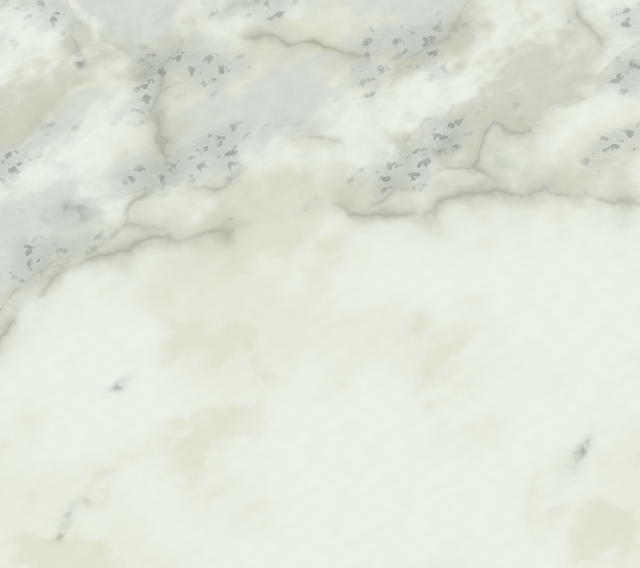
Write a WebGL 2 fragment shader that draws this texture.

```glsl
#version 300 es
precision highp float;
// Pale polished marble: a calm milky field below a wavy seam, and above it
// cloudy patches parted by thin slanting veins. Layered sines make the clouds
// and bend the plane; cellular noise makes the patches, veins and dark spots.

#define WHITE vec3(0.922, 0.943, 0.905)
#define CREAM vec3(0.880, 0.895, 0.830)
#define GRAY vec3(0.825, 0.850, 0.825)
#define OLIVE vec3(0.755, 0.770, 0.695)
#define DARK vec3(0.480, 0.505, 0.480)
#define VEIN_ANGLE 0.50
#define PATCH_SCALE 4.8
#define VEIN_SHARPNESS 30.0
#define SPOT_SCALE 5.0
#define WARP 0.055
#define GRAIN 0.010

uniform vec2 u_resolution;
out vec4 fragColor;

vec2 hash2(vec2 p) {
  vec3 q = fract(p.xyx * vec3(0.1031, 0.1030, 0.0973));
  q += dot(q, q.yzx + 33.33);
  return fract((q.xx + q.yz) * q.zy);
}

// Layered sines, each turned and bent by the sum so far; about -0.7 to 0.7
float clouds(vec2 p) {
  float sum = 0.0, amp = 0.5;
  for (int i = 0; i < 7; i++) {
    p = mat2(1.36, 1.02, -1.02, 1.36) * p + 1.3;
    sum += amp * sin(p.x + 1.3 * sin(0.8 * p.y) + 2.0 * sum) * cos(p.y - sum);
    amp *= 0.58;
  }
  return sum;
}

// Cellular patches: x = gap to the border, y = random tone of the patch
vec2 patches(vec2 p) {
  vec2 cell = floor(p);
  float nearest = 9.0, second = 9.0, tone = 0.0;
  for (int j = -1; j <= 1; j++)
    for (int i = -1; i <= 1; i++) {
      vec2 id = cell + vec2(i, j);
      float d = length(id + hash2(id + 17.0) - p);
      if (d < nearest) {
        second = nearest;
        nearest = d;
        tone = hash2(id + 71.0).x;
      } else second = min(second, d);
    }
  return vec2(second - nearest, tone);
}

// Sparse soft spots, longer along the veins
float spots(vec2 p) {
  vec2 cell = floor(p);
  float sum = 0.0;
  for (int j = -1; j <= 1; j++)
    for (int i = -1; i <= 1; i++) {
      vec2 id = cell + vec2(i, j);
      vec2 kind = hash2(id + 43.0);
      vec2 d = (id + hash2(id + 5.0) - p) * vec2(0.7, 1.3);
      float radius = mix(0.05, 0.13, kind.y);
      sum += smoothstep(0.6, 0.95, kind.x) * exp(-dot(d, d) / (radius * radius));
    }
  return sum;
}

void main() {
  vec2 p = gl_FragCoord.xy / u_resolution.y;
  vec2 bent = p + WARP * vec2(clouds(p * 6.0), clouds(p * 6.0 + 9.0));

  // Axes along and across the veins
  float c = cos(VEIN_ANGLE), s = sin(VEIN_ANGLE);
  mat2 turn = mat2(c, -s, s, c);
  vec2 along = turn * p;
  vec2 bentAlong = turn * bent;

  // The seam climbs from the left, then levels out
  float above = bent.y - (0.41 + 0.25 * (1.0 - exp(-3.2 * max(p.x, 0.0))));
  float upper = smoothstep(-0.03, 0.06, above);

  // Shared cloud fields
  float broad = clouds(along * vec2(3.0, 5.5) + 2.0);
  float middle = clouds(along * vec2(7.0, 11.0) + 6.0);
  float fine = clouds(along * vec2(34.0, 48.0));
  float speckle = clouds(along * vec2(60.0, 85.0) + 11.0);

  // Cream haze, fainter below the seam and gathered close under it
  vec3 color = WHITE;
  float haze = smoothstep(-0.2, 0.4, broad + 0.4 * middle + 0.12 * fine);
  float nearSeam = smoothstep(-0.3, 0.0, above);
  color = mix(color, CREAM, haze * mix(0.4, 0.95, nearSeam));
  float streak = smoothstep(0.1, 0.5, middle + 0.25 * fine) * smoothstep(-0.15, 0.25, broad);
  color = mix(color, CREAM * vec3(0.98, 0.98, 0.96), 0.7 * streak);

  // Patches above the seam, some gray and some olive
  vec2 region = patches(bentAlong * vec2(0.62, 1.0) * PATCH_SCALE + 3.0);
  float inside = smoothstep(0.0, 0.10, region.x) * upper;
  float mottled = smoothstep(-0.45, 0.3, middle + 0.35 * fine);
  color = mix(color, GRAY, 0.8 * inside * mottled * smoothstep(0.5, 0.7, region.y));
  color = mix(color, OLIVE, 0.65 * inside * mottled * (1.0 - smoothstep(0.25, 0.42, region.y)));

  // Veins: a soft shade and a thin, rough, broken line
  float broken = smoothstep(-0.35, 0.35, clouds(p * 8.0 + 4.0));
  float gap = abs(region.x + 0.02 * fine);
  float seamGap = abs(above + 0.006 * fine);
  float shade = exp(-gap * 5.0) * upper;
  float line = exp(-gap * VEIN_SHARPNESS) * upper;
  float seamShade = exp(-seamGap * (above > 0.0 ? 14.0 : 40.0));
  float seamLine = exp(-seamGap * 140.0);
  color = mix(color, OLIVE, 0.75 * mix(0.2, 1.0, broken) * max(shade, seamShade));
  color = mix(color, DARK, 0.32 * broken * max(line, seamLine));

  // Diffuse smoke above, holding small dark flecks
  float smoke = smoothstep(0.0, 0.6, clouds(along * vec2(8.0, 13.0) + 15.0)) * upper;
  float fleck = smoothstep(0.15, 0.55, speckle);
  color = mix(color, GRAY * 0.9, 0.5 * smoke);
  color = mix(color, DARK, 0.5 * smoke * fleck);

  // Lone spots anywhere, with a soft halo and a rough core
  float spot = spots(bentAlong * SPOT_SCALE + 8.0);
  float rough = smoothstep(-0.3, 0.4, fine);
  color = mix(color, DARK, min(0.75 * spot * mix(0.3, 1.0, rough), 0.8));

  // Faint mineral grain, stronger in the veined part
  color += GRAIN * mix(0.6, 1.4, upper) * (0.6 * fine + speckle);
  fragColor = vec4(color, 1.0);
}
```
